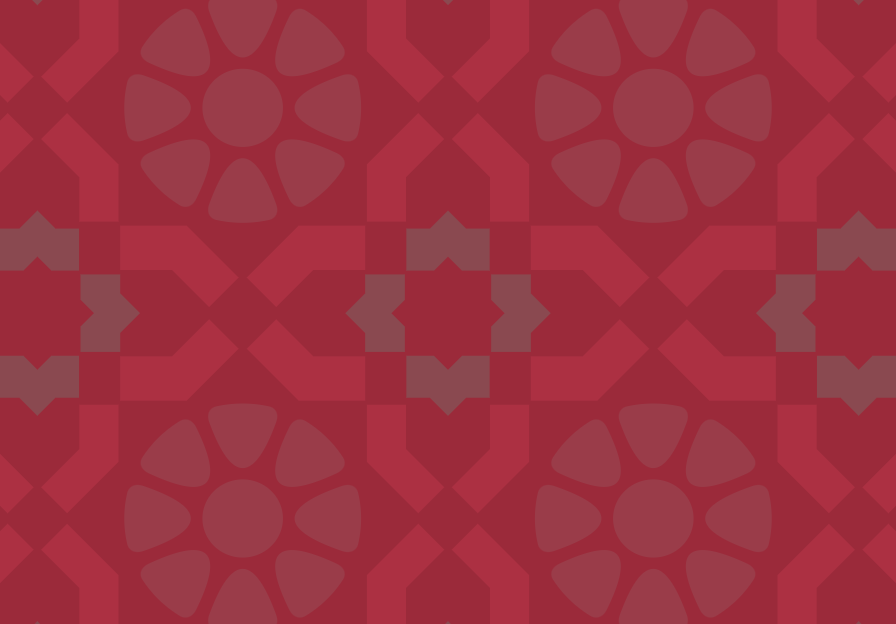
This pattern is drawn by a Shadertoy shader. Its source:

```glsl
// Red tile lattice: notched grey stars, bent ribbons and eight-petalled rosettes.
#define ACROSS 2.182          // tiles across the canvas
#define TILE 352.0            // design units per tile
#define STAR_CENTRE vec2(0.0, -1.0)
#define HUB_RADIUS 34.5
#define PETAL_INNER 44.5
#define PETAL_OUTER 101.5
#define PETAL_FLARE 20.3      // parabola width of the petal sides
#define GROUND vec3(0.608, 0.165, 0.228)
#define RIBBON vec3(0.675, 0.190, 0.260)
#define ROSETTE vec3(0.602, 0.237, 0.287)
#define STAR vec3(0.540, 0.287, 0.314)

const float PI = 3.14159265;
const float DIAGONAL = 0.70710678;

float smoothMax(float a, float b, float k) {
    float h = max(k - abs(a - b), 0.0) / k;
    return max(a, b) + 0.25 * k * h * h;
}

// Block with an outer point and an inner notch; q.x runs sideways, q.y outwards.
float starArm(vec2 q, float halfWidth, float inner, float outer) {
    float slope = q.x + q.y;
    float tip = min(q.y - outer, (slope - 88.0) * DIAGONAL);
    float notch = (48.5 - slope) * DIAGONAL;
    return max(max(q.x - halfWidth, inner - q.y), max(tip, notch));
}

// Ribbon that runs along q.x, then bends by 45 degrees towards the origin.
float ribbon(vec2 q, float inner, float outer, float reach, float bend, float cut) {
    float slope = q.y - q.x;
    float hull = max(q.y - outer, (slope - bend) * DIAGONAL);
    float hollow = max(q.y - inner, (slope + 23.5) * DIAGONAL);
    float ends = max(q.x - reach, (cut - q.x - q.y) * DIAGONAL);
    return max(max(hull, -hollow), ends);
}

// Round hub with eight petals: parabolic sides capped by an arc.
float rosette(vec2 q) {
    q.y *= 1.03;
    float radius = length(q);
    float angle = mod(atan(q.y, q.x) + PI / 8.0, PI / 4.0) - PI / 8.0;
    vec2 petal = radius * vec2(cos(angle), sin(angle));
    float side = petal.y * petal.y / PETAL_FLARE - petal.x + PETAL_INNER;
    side /= length(vec2(1.0, 2.0 * petal.y / PETAL_FLARE));
    return min(radius - HUB_RADIUS, smoothMax(side, radius - PETAL_OUTER, 12.0));
}

void mainImage(out vec4 fragColor, in vec2 fragCoord) {
    float pixel = ACROSS * TILE / iResolution.x;
    vec2 p = (fragCoord - 0.5 * iResolution.xy) * pixel - STAR_CENTRE;

    // Fold each tile into one quadrant, star at zero and rosette at the corner.
    vec2 fromStar = abs(mod(p + 0.5 * TILE, TILE) - 0.5 * TILE);
    vec2 fromCorner = 0.5 * TILE - fromStar;

    float ribbons = min(
        ribbon(vec2(fromCorner.x, fromStar.y), 37.0, 75.0, 105.0, 27.0, 34.0),
        ribbon(vec2(fromCorner.y, fromStar.x), 36.0, 69.5, 97.5, 21.0, 30.0));
    float star = min(starArm(fromStar, 35.7, 36.5, 72.5),
                     starArm(fromStar.yx, 33.2, 37.0, 71.0));

    // Layer the flat colours with edges one pixel wide.
    vec3 color = GROUND;
    color = mix(color, RIBBON, clamp(0.5 - ribbons / pixel, 0.0, 1.0));
    color = mix(color, ROSETTE, clamp(0.5 - rosette(fromCorner) / pixel, 0.0, 1.0));
    color = mix(color, STAR, clamp(0.5 - star / pixel, 0.0, 1.0));
    fragColor = vec4(color, 1.0);
}
```
